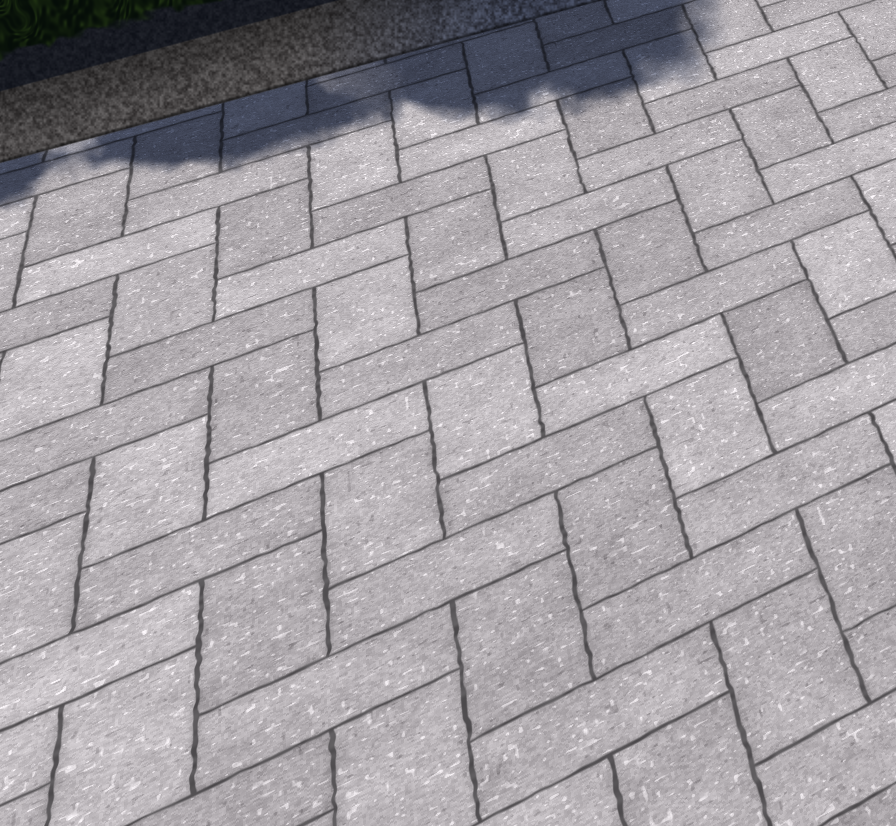
This texture is drawn by a Shadertoy shader. Its source:

```glsl
float hash(vec2 p) {
    vec3 q = fract(vec3(p.xyx) * 0.1031);
    q += dot(q, q.yzx + 33.33);
    return fract((q.x + q.y) * q.z);
}

float noise(vec2 p) {
    vec2 i = floor(p), f = fract(p);
    f = f * f * (3.0 - 2.0 * f);
    return mix(mix(hash(i), hash(i + vec2(1, 0)), f.x),
               mix(hash(i + vec2(0, 1)), hash(i + vec2(1, 1)), f.x), f.y);
}

float fbm(vec2 p) {
    float sum = 0.0, amp = 0.5;
    for (int i = 0; i < 4; i++) {
        sum += amp * noise(p);
        p = mat2(1.6, 1.2, -1.2, 1.6) * p + 7.3;
        amp *= 0.5;
    }
    return sum / 0.9375;
}

// Ground coordinates in paver widths, seen in perspective
vec2 groundPlane(vec2 p) {
    mat3 view = mat3(0.1388, -0.0336, 0.0326,
                     -0.01185, 0.0396, -0.0397,
                     0.4883, 0.5378, 1.0);
    vec3 g = inverse(view) * vec3(p, 1.0);
    return g.xy / g.z;
}

// Herringbone of 2:1 pavers with joints, stains and flecks
vec3 pavers(vec2 ground) {
    vec2 px = fwidth(ground);
    vec2 uv = ground + 0.022 * (vec2(noise(ground * 9.0), noise(ground * 9.0 + 40.0)) - 0.5);
    vec2 cell = floor(uv);
    float k = mod(cell.x + cell.y, 4.0);
    vec2 size = k < 2.0 ? vec2(2, 1) : vec2(1, 2);
    vec2 corner = cell - (k == 1.0 ? vec2(1, 0) : k == 3.0 ? vec2(0, 1) : vec2(0));
    vec2 local = uv - corner;
    vec2 edge = min(local, size - local);

    float id = hash(corner + 61.0);
    vec3 stone = vec3(0.735, 0.715, 0.73) + 0.11 * (id - 0.55);
    stone += 0.12 * (fbm(ground * 2.2 + id * 30.0) - 0.5);
    stone += 0.13 * (fbm(ground * 19.0) - 0.5);
    stone += 0.09 * (hash(floor(ground * 42.0) + 300.0) - 0.5);
    stone += 0.17 * smoothstep(0.79, 0.95, noise(ground * 21.0 + 90.0));
    stone -= 0.11 * smoothstep(0.84, 0.97, noise(ground * 17.0 + 170.0));

    // Worn edges, then the joint itself
    float nearest = min(edge.x, edge.y);
    stone *= 1.0 - 0.16 * exp(-nearest * 24.0) * (0.5 + noise(ground * 6.0));
    float width = 0.012 + 0.012 * noise(ground * 5.0 + 15.0);
    vec2 inside = smoothstep(width - px, width + px, edge);
    vec3 joint = vec3(0.29, 0.28, 0.29) + 0.1 * noise(ground * 14.0);
    return mix(joint, stone, inside.x * inside.y);
}

void mainImage(out vec4 fragColor, in vec2 fragCoord) {
    vec2 p = vec2(fragCoord.x, iResolution.y - fragCoord.y) / iResolution.x;
    float soft = 1.2 / iResolution.x;
    vec3 color = pavers(groundPlane(p));

    // Dappled tree shade along the far side
    float shadeEdge = 0.222 - 0.19 * p.x + 0.085 * (fbm(p * 15.0) - 0.5);
    float shade = smoothstep(0.014, -0.016, p.y - shadeEdge);
    shade *= smoothstep(0.83, 0.76, p.x + 0.5 * p.y + 0.1 * (fbm(p * 14.0 + 5.0) - 0.5));
    float sunGaps = smoothstep(0.5, 0.68, fbm(p * vec2(12, 20) + 22.0));
    shade *= 1.0 - 0.65 * sunGaps * smoothstep(0.5, 0.25, p.x);
    color *= mix(vec3(1), vec3(0.35, 0.39, 0.48), shade);

    // Kerb of exposed aggregate
    float across = p.y + 0.27 * p.x;
    float grit = noise(p * 260.0) - 0.5 + 0.7 * (noise(p * 480.0) - 0.5);
    vec3 kerb = vec3(0.27, 0.26, 0.26) + 0.15 * grit;
    kerb *= mix(0.75, 1.1, smoothstep(0.1, 0.17, across));
    kerb = mix(kerb, kerb * vec3(0.75, 0.85, 1.08), smoothstep(0.3, 0.6, p.x));
    kerb *= 1.0 - 0.5 * smoothstep(0.004, 0.0, abs(across - 0.181));
    color = mix(kerb, color, smoothstep(-soft, soft, across - 0.182));

    // Dark gap behind the kerb, then the lawn
    vec3 gap = vec3(0.09, 0.1, 0.13) + 0.05 * grit;
    color = mix(gap, color, smoothstep(-soft, soft, across - 0.102));
    float blades = noise(p * vec2(230, 110) + 6.0 * noise(p * 40.0));
    vec3 lawn = mix(vec3(0.02, 0.05, 0.03), vec3(0.12, 0.19, 0.07), blades * blades);
    float lawnEdge = 0.062 + 0.012 * (noise(p * 90.0) - 0.5);
    color = mix(lawn, color, smoothstep(-0.004, 0.004, across - lawnEdge));

    fragColor = vec4(clamp(color, 0.0, 1.0), 1.0);
}
```
